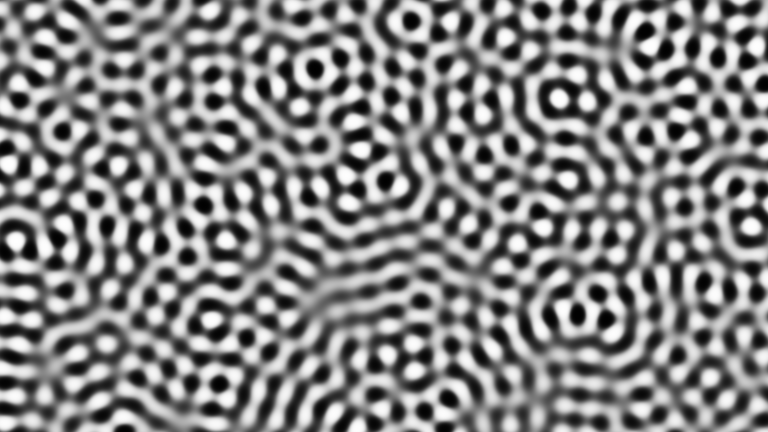
This pattern is drawn by a Shadertoy shader. Its source:

```glsl
// Isotropic random wave field: grey spots, rings and short stripes from many crossing plane waves
#define WAVE_COUNT 48
#define WAVES_PER_HEIGHT 17.0
#define BANDWIDTH 0.05
#define CONTRAST 0.8
#define BIAS 0.05
#define SEED 3.7

const float PI = 3.14159265;

float hash(float n) {
    return fract(sin(n * 12.9898 + SEED * 78.233) * 43758.5453);
}

// Sum of plane waves of nearly equal length, scaled to unit variance
float waveField(vec2 p) {
    float sum = 0.0;
    for (int i = 0; i < WAVE_COUNT; i++) {
        float id = float(i) + 1.0;
        // Directions cover the half circle evenly, with jitter
        float angle = PI * (id + hash(id)) / float(WAVE_COUNT);
        float frequency = WAVES_PER_HEIGHT * (1.0 + BANDWIDTH * (hash(id + 101.3) - 0.5));
        float phase = 2.0 * PI * hash(id + 211.7);
        vec2 direction = vec2(cos(angle), sin(angle));
        sum += cos(2.0 * PI * frequency * dot(p, direction) + phase);
    }
    return sum * sqrt(2.0 / float(WAVE_COUNT));
}

void mainImage(out vec4 fragColor, in vec2 fragCoord) {
    vec2 p = (fragCoord - 0.5 * iResolution.xy) / iResolution.y;

    // Soft clipping spreads the field evenly from black to white
    float grey = 0.5 + 0.5 * tanh(CONTRAST * (waveField(p) + BIAS));
    fragColor = vec4(vec3(grey), 1.0);
}
```
